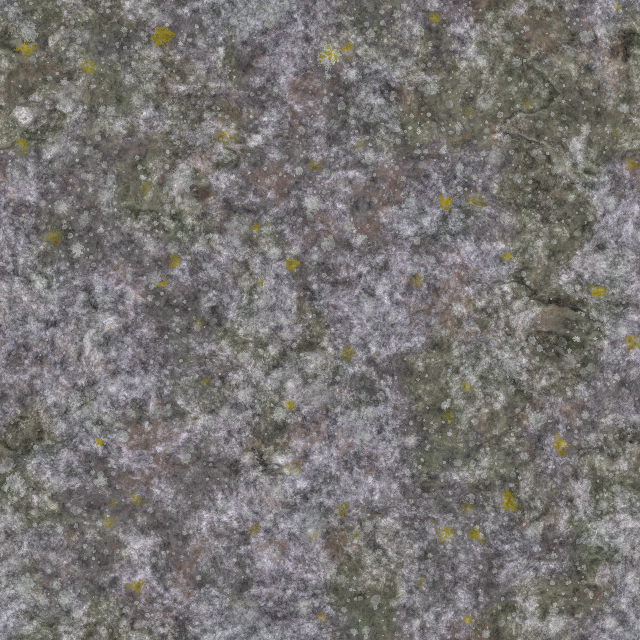
Give the GLSL for this texture, as a three.js fragment shader.

```glsl
// Weathered grey rock with pale crust, mossy hollows and scattered lichen; tiles.
#define BASE_TONE 0.405
#define CRUST_LIFT 0.085
#define GRAIN_CONTRAST 0.60
#define MOTTLE_CONTRAST 0.17
#define LEDGE_DEPTH 0.10
#define WARP_AMOUNT 0.11
#define MOSS_TINT vec3(1.00, 0.99, 0.87)
#define STONE_TINT vec3(1.02, 0.98, 0.99)
#define CRUST_TINT vec3(1.00, 0.975, 1.04)
#define LICHEN_COLOR vec3(0.68, 0.69, 0.68)
#define YELLOW_COLOR vec3(0.66, 0.59, 0.15)
#define RUST_COLOR vec3(0.45, 0.38, 0.28)

varying vec2 vUv;

vec2 hash2(vec2 p) {
  vec3 q = fract(p.xyx * vec3(0.1031, 0.1030, 0.0973));
  q += dot(q, q.yzx + 33.33);
  return fract((q.xx + q.yz) * q.zy);
}

// Value noise that wraps after a whole number of cells.
float noise(vec2 p, vec2 period, float seed) {
  vec2 i = floor(p);
  vec2 f = p - i;
  f = f * f * f * (f * (f * 6.0 - 15.0) + 10.0);
  vec2 a = mod(i, period) + seed * 17.0;
  vec2 b = mod(i + 1.0, period) + seed * 17.0;
  return mix(mix(hash2(a).x, hash2(vec2(b.x, a.y)).x, f.x),
             mix(hash2(vec2(a.x, b.y)).x, hash2(b).x, f.x), f.y);
}

float fbm(vec2 uv, vec2 cells, float seed, float gain) {
  float sum = 0.0, weight = 1.0, total = 0.0;
  for (int i = 0; i < 5; i++) {
    sum += weight * noise(uv * cells, cells, seed + float(i));
    total += weight;
    weight *= gain;
    cells *= 2.0;
  }
  return sum / total;
}

// Lobed spots, one at most per cell: x is coverage, y runs from centre to rim.
vec2 rosettes(vec2 uv, float cells, float share, float ragged, float rough, float seed) {
  vec2 p = uv * cells;
  vec2 cell = floor(p);
  vec2 result = vec2(0.0);
  for (int y = -1; y <= 1; y++) {
    for (int x = -1; x <= 1; x++) {
      vec2 c = cell + vec2(float(x), float(y));
      vec2 id = mod(c, cells) + seed * 23.0;
      vec2 kind = hash2(id + 71.0);
      vec2 delta = p - c - 0.2 - 0.6 * hash2(id);
      float radius = mix(0.13, 0.32, kind.y * kind.y);
      float lobes = floor(5.0 + 5.0 * kind.y);
      float angle = atan(delta.y, delta.x + 0.0001);
      float d = length(delta) / radius + ragged * (rough - 0.5);
      d += 0.09 * sin(angle * lobes + kind.x * 90.0);
      float mask = (1.0 - smoothstep(0.8, 1.08, d)) * step(kind.x, share);
      mask *= mix(0.5, 1.0, hash2(id + 131.0).x);
      if (mask > result.x) result = vec2(mask, clamp(d, 0.0, 1.0));
    }
  }
  return result;
}

void main() {
  vec2 uv = vUv;
  vec2 bend = vec2(fbm(uv, vec2(6.0), 1.0, 0.6), fbm(uv, vec2(6.0), 9.0, 0.6)) - 0.5;
  vec2 warped = uv + WARP_AMOUNT * bend;

  // Rock masses, from broad patches down to grit.
  float broad = fbm(warped, vec2(7.0, 6.0), 20.0, 0.55);
  float mottle = fbm(warped, vec2(19.0), 30.0, 0.7);
  float grain = fbm(uv + 0.03 * bend, vec2(50.0), 40.0, 0.9);
  float grit = fbm(uv + 0.03 * bend, vec2(88.0), 80.0, 0.7);
  float hollow = fbm(warped, vec2(7.0), 50.0, 0.55);
  float crust = smoothstep(0.43, 0.59, 0.42 * broad + 0.36 * mottle + 0.22 * grain);

  // Broken ledges: a pale lip beside a sharp shadow.
  float level = fbm(warped, vec2(3.0, 5.0), 60.0, 0.5) - 0.5 + 0.06 * (grain - 0.5);
  float shadow = smoothstep(-0.004, 0.010, level) * (1.0 - smoothstep(0.010, 0.06, level));
  float lip = smoothstep(-0.05, -0.008, level) * (1.0 - smoothstep(-0.008, 0.005, level));
  float broken = smoothstep(0.46, 0.60, hollow);

  // Crisp pale flecks gather on the crust and dark pits lie between them.
  float fleck = smoothstep(0.56, 0.66, grit);
  float pit = 1.0 - smoothstep(0.33, 0.43, grit);
  float tone = BASE_TONE + CRUST_LIFT * crust;
  tone += MOTTLE_CONTRAST * (mottle - 0.5);
  tone += GRAIN_CONTRAST * (grain - 0.5) * mix(0.65, 1.25, crust);
  tone += fleck * mix(0.03, 0.11, crust) - 0.07 * pit;
  tone += LEDGE_DEPTH * broken * (0.8 * lip - shadow);

  // Mineral, moss and rust tints.
  float moss = smoothstep(0.42, 0.57, hollow + 0.3 * (grain - 0.5)) * (1.0 - 0.75 * crust);
  vec3 tint = mix(STONE_TINT, CRUST_TINT, crust);
  vec3 color = max(tone, 0.16) * mix(tint, MOSS_TINT, moss);
  float stain = fbm(uv, vec2(14.0), 70.0, 0.8);
  color = mix(color, RUST_COLOR, 0.3 * smoothstep(0.6, 0.72, stain));
  color += (stain - 0.5) * vec3(0.05, -0.02, 0.03);

  // Pale lichen in shrinking sizes, then rare yellow colonies.
  float cells = 15.0, share = 0.14;
  for (int i = 0; i < 4; i++) {
    vec2 spot = rosettes(uv + 0.01 * bend, cells, share, 2.8, grain, 3.0 + float(i));
    vec3 skin = LICHEN_COLOR * (0.94 + 0.06 * spot.y + 0.9 * (grain - 0.5) - 0.12 * pit);
    color = mix(color, skin, 0.88 * spot.x);
    cells = floor(cells * 1.8);
    share += 0.06;
  }
  vec2 colony = rosettes(uv + 0.03 * bend, 21.0, 0.13, 4.5, grain, 11.0);
  vec3 yellow = YELLOW_COLOR * (0.95 + 0.9 * (grain - 0.5));
  color = mix(color, yellow, 0.9 * colony.x * colony.x);

  gl_FragColor = vec4(clamp(color, 0.0, 1.0), 1.0);
}
```
